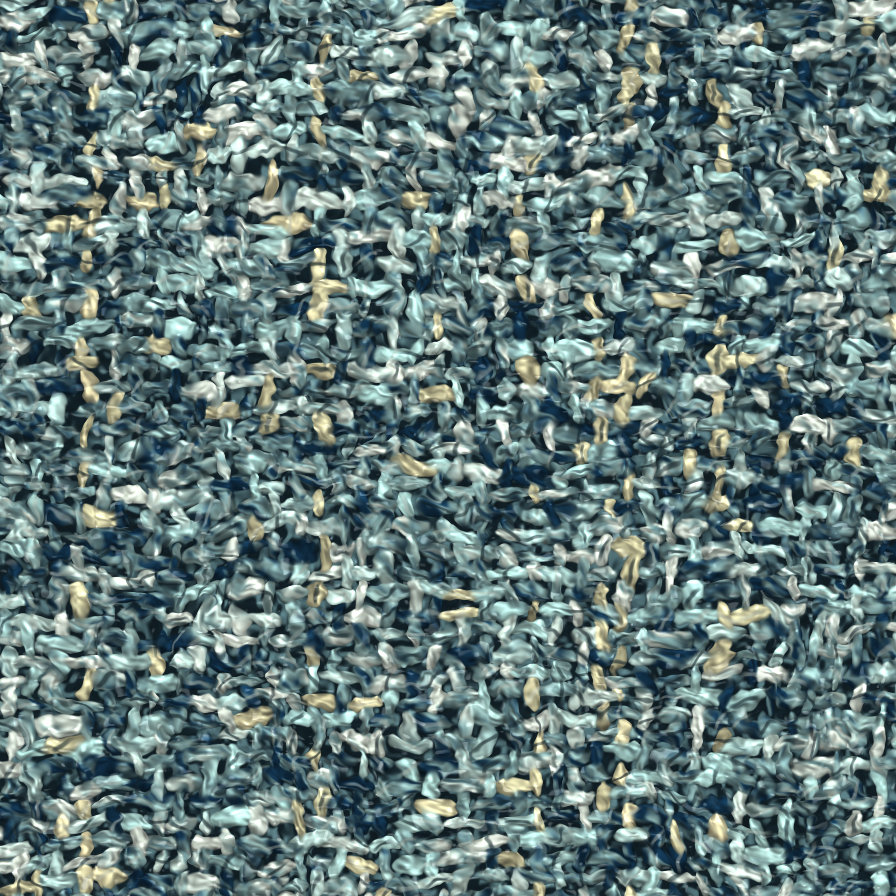
Write a Shadertoy shader that draws this texture.

```glsl
// Coarse tweed cloth: a plain weave of navy, teal, pale and cream yarns.
#define WARPS 38.0        // vertical threads across the canvas
#define WEFTS 43.0        // horizontal threads up the canvas
#define WOBBLE 0.9        // drift of the threads, in cells
#define JITTER 0.4        // scatter of single floats, in cells
#define FRAY 0.7          // raggedness of the float outlines
#define PLY 0.6           // colour change between plies of one yarn
#define FIBRE 0.7         // contrast of the fibre streaks
#define HAIRS 0.6         // share of cells with a stray hair
#define CREAM_WARPS 0.1   // share of warp threads that are cream
#define EXPOSURE 1.08

const vec3 NAVY  = vec3(0.05, 0.14, 0.21);
const vec3 TEAL  = vec3(0.35, 0.45, 0.45);
const vec3 AQUA  = vec3(0.56, 0.70, 0.68);
const vec3 STONE = vec3(0.66, 0.69, 0.65);
const vec3 CREAM = vec3(0.72, 0.67, 0.50);
const vec3 GAP   = vec3(0.06, 0.11, 0.13);

vec3 hash3(vec2 p) {
    vec3 q = fract(p.xyx * vec3(0.1031, 0.1030, 0.0973));
    q += dot(q, q.yxz + 33.33);
    return fract((q.xxy + q.yzz) * q.zyx);
}

float noise(vec2 p) {
    vec2 i = floor(p), f = fract(p);
    f = f * f * (3.0 - 2.0 * f);
    float low  = mix(hash3(i).x, hash3(i + vec2(1, 0)).x, f.x);
    float high = mix(hash3(i + vec2(0, 1)).x, hash3(i + vec2(1, 1)).x, f.x);
    return mix(low, high, f.y);
}

// Yarn dye: partly fixed per thread, drifting along it, partly per float and ply.
vec3 yarnColor(vec2 cell, bool isWeft, float ply) {
    float thread = isWeft ? cell.y + 200.0 : cell.x + 500.0;
    float along = isWeft ? cell.x : cell.y;
    vec3 threadRnd = hash3(vec2(thread, 7.0));
    vec3 floatRnd = hash3(cell + (isWeft ? 91.0 : 153.0));
    float drift = noise(vec2(along * 0.4 + 40.0, thread * 3.0));
    float tone = 0.15 * threadRnd.x + 0.25 * drift + 0.6 * floatRnd.x;
    tone = (tone - 0.5) * 1.1 + 0.53 + PLY * (ply - 0.5);
    vec3 pale = mix(AQUA, STONE, smoothstep(0.1, 0.8, floatRnd.y));
    vec3 dye = mix(NAVY, TEAL, smoothstep(0.12, 0.48, tone));
    dye = mix(dye, pale, smoothstep(0.42, 0.82, tone));
    bool creamWarp = !isWeft && threadRnd.y < CREAM_WARPS;
    float creamChance = creamWarp ? 0.6 : 0.04;
    return floatRnd.z < creamChance ? mix(dye, CREAM, 0.75) : dye;
}

void mainImage(out vec4 fragColor, in vec2 fragCoord) {
    vec2 uv = fragCoord / iResolution.xy;
    vec2 p = uv * vec2(WARPS, WEFTS) + 20.0;
    p += WOBBLE * (vec2(noise(uv * 7.0 + 3.0), noise(uv * 7.0 + 50.0)) - 0.5);
    p += 0.4 * (vec2(noise(p * 0.9), noise(p * 0.9 + 80.0)) - 0.5);
    p += 0.2 * (vec2(noise(p * 2.7 + 9.0), noise(p * 2.7 + 60.0)) - 0.5);
    float fray = FRAY * (noise(p * 3.3 + 200.0) - 0.5);

    vec3 yarnSum = vec3(0.0);
    float weightSum = 0.0001, uncovered = 1.0;
    float paleHair = 0.0, darkHair = 0.0;

    for (int j = -2; j <= 2; j++)
    for (int i = -2; i <= 2; i++) {
        vec2 cell = floor(p) + vec2(i, j);
        vec3 rnd = hash3(cell), shape = hash3(cell + 311.0);
        bool isWeft = (mod(cell.x + cell.y, 2.0) < 0.5) != (shape.z > 0.93);
        vec2 d = p - cell - 0.5 - JITTER * (rnd.xy - 0.5);

        // Tapered float of one yarn, slightly tilted
        vec2 t = d;
        if (isWeft) t.y -= d.x * (rnd.z - 0.4) * 0.35;
        else        t.x -= d.y * (rnd.z - 0.5) * 0.4;
        vec2 halfSize = isWeft ? vec2(0.95, 0.43) : vec2(0.33, 0.85);
        vec2 q = t / (halfSize * (0.75 + 0.5 * shape.xy));
        float e = dot(q, q) + fray;
        float cover = smoothstep(1.15, 0.7, e);

        if (cover > 0.0) {
            // Twisted fibre streaks and rounded light from above
            vec2 lie = isWeft ? t : t.yx;
            vec2 seed = rnd.xy * 60.0;
            float streak = noise(vec2(lie.x * 2.5, lie.y * 6.5 + lie.x * 1.8) + seed);
            float ply = noise(vec2(lie.x * 2.0, lie.y * 3.6 + lie.x * 1.5) + seed.yx + 7.0);
            float light = 0.6 + 0.56 * sqrt(clamp(1.0 - e, 0.0, 1.0)) + 0.18 * q.y;
            light *= 1.0 + FIBRE * (streak - 0.5);
            float weight = cover * exp(5.0 * (1.0 - e + 0.5 * shape.z));
            yarnSum += weight * light * yarnColor(cell, isWeft, ply);
            weightSum += weight;
            uncovered *= 1.0 - cover;
        }

        // Loose hair: a thin short stroke at a random slant
        float angle = (shape.x - 0.35) * 2.6;
        vec2 dir = vec2(cos(angle), sin(angle));
        float run = dot(d, dir);
        float off = abs(dot(d, vec2(-dir.y, dir.x)) + 0.2 * run * run);
        float hair = smoothstep(0.13, 0.03, off) * smoothstep(0.65, 0.25, abs(run));
        hair *= step(shape.y, HAIRS);
        if (rnd.z < 0.5) paleHair = max(paleHair, hair);
        else darkHair = max(darkHair, hair);
    }

    // Gaps show shaded fibres of the threads below
    vec3 under = GAP + 0.7 * TEAL * smoothstep(0.35, 0.9, noise(p * vec2(4.0, 3.0)));
    vec3 color = mix(yarnSum / weightSum, under, uncovered);

    // Hairs, fine grain and small glints
    color = mix(color, GAP, 0.6 * darkHair);
    color = mix(color, STONE, 0.45 * paleHair);
    color *= 0.82 + 0.36 * noise(p * 5.0 + 17.0);
    color += 0.2 * smoothstep(0.72, 0.95, noise(p * vec2(3.5, 4.5) + 130.0));
    fragColor = vec4(clamp(color * EXPOSURE, 0.0, 1.0), 1.0);
}
```
